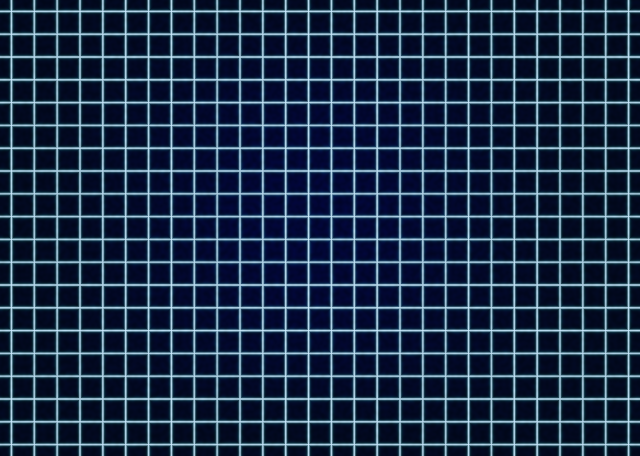
A Shadertoy shader for this pattern:

```glsl
#define CELLS vec2(28.0, 20.0)
#define CORE_WIDTH 0.048
#define HALO_WIDTH 0.11
#define CORE_COLOR vec3(0.71, 0.84, 0.92)
#define HALO_COLOR vec3(0.0, 0.15, 0.11)
#define EDGE_COLOR vec3(0.006, 0.032, 0.115)
#define CENTER_COLOR vec3(0.006, 0.022, 0.205)
#define LINE_VARIATION 0.12
#define GRAIN_SCALE 4.0
#define GRAIN_AMOUNT 0.16

float hash(vec2 p) {
    vec3 q = fract(p.xyx * 0.1031);
    q += dot(q, q.yzx + 33.33);
    return fract((q.x + q.y) * q.z);
}

// Gradient at a lattice point, wrapped to the given period
vec2 gradient(vec2 lattice, vec2 period) {
    float angle = 6.28318 * hash(mod(lattice, period) + 7.0);
    return vec2(cos(angle), sin(angle));
}

float gradientNoise(vec2 p, vec2 period) {
    vec2 i = floor(p), f = fract(p);
    vec2 u = f * f * f * (f * (f * 6.0 - 15.0) + 10.0);
    vec2 e = vec2(1.0, 0.0);
    float a = dot(gradient(i, period), f);
    float b = dot(gradient(i + e.xy, period), f - e.xy);
    float c = dot(gradient(i + e.yx, period), f - e.yx);
    float d = dot(gradient(i + e.xx, period), f - e.xx);
    return mix(mix(a, b, u.x), mix(c, d, u.x), u.y);
}

// Soft bell profile, widened by the pixel footprint with its area kept
vec2 bell(vec2 dist, float width, vec2 pixel) {
    vec2 w2 = width * width + 0.09 * pixel * pixel;
    return exp(-dist * dist / w2) * width * inversesqrt(w2);
}

void mainImage(out vec4 fragColor, in vec2 fragCoord) {
    vec2 uv = fragCoord / iResolution.xy;
    vec2 cell = uv * CELLS;
    vec2 pixel = CELLS / iResolution.xy;
    vec2 dist = abs(fract(cell) - 0.5);
    vec2 index = floor(cell);

    // Periodic blue light around the middle
    vec2 swell = 0.5 - 0.5 * cos(6.28318 * (uv + vec2(0.015, -0.03)));
    float light = sqrt(swell.y) * swell.x;
    vec3 color = mix(EDGE_COLOR, CENTER_COLOR, light);

    // Fine mottling
    vec2 period = CELLS * GRAIN_SCALE;
    float grain = GRAIN_AMOUNT * gradientNoise(uv * period, period);
    color *= 1.0 + 2.0 * grain;

    // Each line has its own slight brightness
    vec2 level = vec2(hash(vec2(index.x, 3.0)), hash(vec2(index.y, 61.0)));
    level = 1.0 + LINE_VARIATION * (level - 0.5);

    // Teal halo under a pale core, a little brighter at crossings
    vec2 halo = bell(dist, HALO_WIDTH, pixel);
    vec2 core = bell(dist, CORE_WIDTH, pixel) * level;
    float haloSum = max(halo.x, halo.y) + 0.25 * halo.x * halo.y;
    float coreSum = max(core.x, core.y) + 0.12 * core.x * core.y;
    color += HALO_COLOR * haloSum * (1.0 + 2.0 * grain);
    color = mix(color, CORE_COLOR, coreSum * (1.0 + 0.5 * grain));

    fragColor = vec4(clamp(color, 0.0, 1.0), 1.0);
}
```
